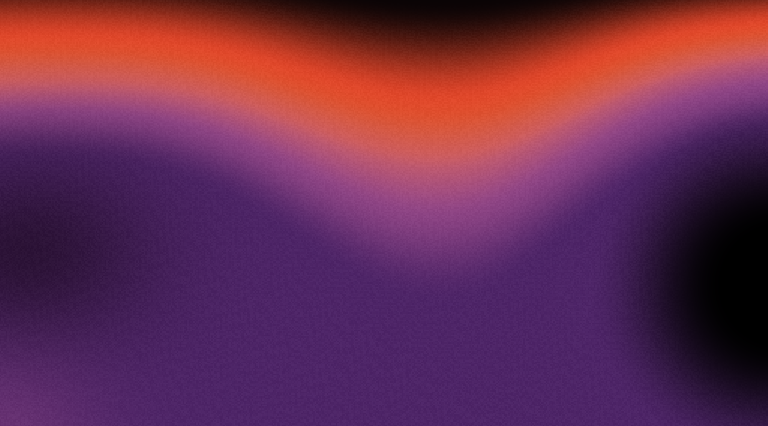
A WebGL 2 fragment shader for this background:

```glsl
#version 300 es
precision highp float;

uniform vec2 u_resolution;
out vec4 outColor;

#define VALLEY_X 0.578
#define VALLEY_DEPTH 0.23
#define GRAIN_CELLS 284.0
#define GRAIN_AMOUNT 0.032
#define BLACK vec3(0.04, 0.015, 0.02)
#define RED vec3(0.89, 0.275, 0.165)
#define ORANGE vec3(0.86, 0.34, 0.19)
#define PINK vec3(0.79, 0.37, 0.41)
#define MAGENTA vec3(0.58, 0.28, 0.53)
#define PURPLE vec3(0.305, 0.145, 0.405)
#define PLUM vec3(0.155, 0.065, 0.19)

float hash(vec2 p) {
  return fract(sin(dot(p, vec2(127.1, 311.7))) * 43758.5453);
}

// Distance from a centre, measured in ellipse radii
float ellipse(vec2 p, vec2 center, vec2 radii) {
  return length((p - center) / radii);
}

// Glow colours from the dark top edge down into purple
vec3 glowRamp(float q) {
  vec3 color = mix(BLACK, RED, smoothstep(-2.0, -0.75, q));
  color = mix(color, ORANGE, smoothstep(-1.0, -0.3, q));
  color = mix(color, PINK, smoothstep(-0.7, 0.08, q));
  color = mix(color, MAGENTA, smoothstep(-0.2, 0.42, q));
  return mix(color, PURPLE, smoothstep(0.2, 1.15, q));
}

// Signed depth below the curved pink line, scaled by the local band width
float bandDepth(vec2 p) {
  float side = (p.x - VALLEY_X) / (p.x < VALLEY_X ? 0.255 : 0.235);
  float valley = exp(-side * side);
  float line = mix(0.21, 0.13, p.x) + VALLEY_DEPTH * valley;
  float above = mix(0.15, 0.10, p.x) + 0.075 * valley;
  float below = 0.145 + 0.135 * valley;
  float depth = p.y - line;
  return depth / (depth < 0.0 ? above : below);
}

void main() {
  vec2 uv = gl_FragCoord.xy / u_resolution;
  vec2 p = vec2(uv.x, 1.0 - uv.y);

  vec3 color = glowRamp(bandDepth(p));

  // Soft plum shadow on the left and faint light in the lower corner
  float shadow = ellipse(p, vec2(0.03, 0.59), vec2(0.17, 0.22));
  color = mix(color, PLUM, 0.9 * exp(-shadow * shadow));
  float corner = ellipse(p, vec2(0.0, 1.03), vec2(0.13, 0.2));
  color = mix(color, MAGENTA, 0.38 * exp(-corner * corner));

  // Black hollow on the right edge
  float hollow = ellipse(p, vec2(1.02, 0.67), vec2(0.24, 0.42));
  color *= smoothstep(0.32, 1.08, hollow);

  // Fine grain, weaker in the darkest parts
  vec2 cell = floor(gl_FragCoord.xy / u_resolution.y * GRAIN_CELLS);
  float grain = hash(cell) - 0.5;
  float light = max(color.r, color.b);
  color += grain * GRAIN_AMOUNT * smoothstep(0.0, 0.3, light);

  outColor = vec4(clamp(color, 0.0, 1.0), 1.0);
}
```
